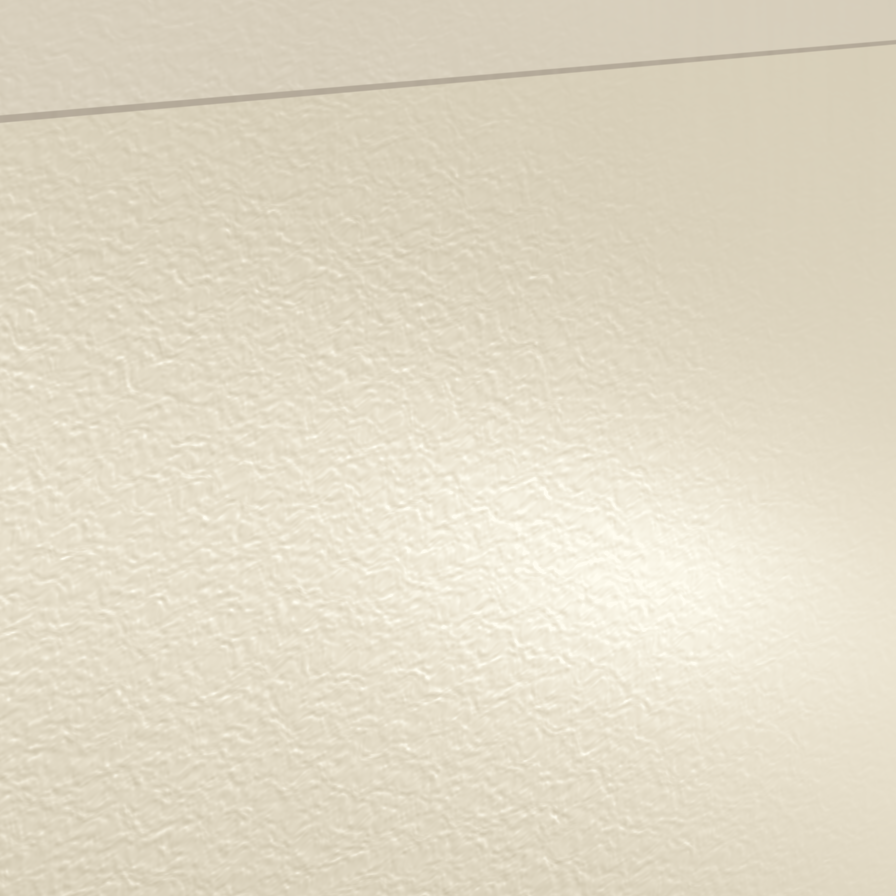
This texture is drawn by a Shadertoy shader. Its source:

```glsl
// Cream satin wall with fine orange-peel relief, a soft glare and one thin slanted seam

const vec3 SHADE_CREAM = vec3(0.835, 0.800, 0.712);
const vec3 MID_CREAM   = vec3(0.912, 0.882, 0.805);
const vec3 GLARE_CREAM = vec3(0.988, 0.975, 0.920);
const vec3 SEAM_TAUPE  = vec3(0.705, 0.665, 0.600);

float hash(vec2 p) {
    vec3 q = fract(vec3(p.xyx) * 0.1031);
    q += dot(q, q.yzx + 33.33);
    return fract((q.x + q.y) * q.z);
}

float valueNoise(vec2 p) {
    vec2 cell = floor(p);
    vec2 f = fract(p);
    f = f * f * (3.0 - 2.0 * f);
    float low  = mix(hash(cell), hash(cell + vec2(1, 0)), f.x);
    float high = mix(hash(cell + vec2(0, 1)), hash(cell + vec2(1, 1)), f.x);
    return mix(low, high, f.y);
}

vec2 rotate(vec2 p, float angle) {
    float c = cos(angle), s = sin(angle);
    return vec2(c * p.x + s * p.y, c * p.y - s * p.x);
}

float gaussian(vec2 offset, vec2 radius) {
    vec2 q = offset / radius;
    return exp(-dot(q, q));
}

// Height of the rolled paint: small bumps slightly longer than tall
float paintHeight(vec2 p) {
    vec2 q = rotate(p, 0.38) * vec2(118.0, 165.0);
    float warp = valueNoise(q * 0.35 + 7.0);
    q += 1.4 * warp;
    return 0.68 * valueNoise(q) + 0.32 * valueNoise(rotate(q, 0.9) * 1.9 + 31.0);
}

// Directional relief, with bright glints stronger than the shadows
float relief(vec2 p, vec2 lightStep) {
    float slope = paintHeight(p) - paintHeight(p + lightStep);
    return slope + 0.9 * max(slope, 0.0) * max(slope, 0.0) - 0.025;
}

// Broad slanted band of light plus a brighter elliptical glare
float wallLight(vec2 uv) {
    float bandCentre = 0.26 + 0.15 * (1.0 - uv.x);
    float band = gaussian(vec2(0.0, uv.y - bandCentre), vec2(1.0, 0.32));
    vec2 fromGlare = rotate(uv - vec2(0.66, 0.38), -0.30);
    float glare = gaussian(fromGlare, vec2(0.32, 0.17));
    float core = gaussian(uv - vec2(0.75, 0.355), vec2(0.14, 0.08));
    return 0.07 + 0.38 * band + 0.42 * glare + 0.12 * core;
}

// Relief fades towards the right side and the top
float reliefStrength(vec2 uv) {
    float side = smoothstep(1.05, 0.55, uv.x + 0.45 * max(uv.y - 0.42, 0.0));
    float top = smoothstep(1.05, 0.62, uv.y);
    return mix(0.10, 1.0, side) * mix(0.22, 1.0, top);
}

vec3 creamRamp(float t) {
    vec3 lower = mix(SHADE_CREAM, MID_CREAM, clamp(t * 2.0, -0.5, 1.0));
    return mix(lower, GLARE_CREAM, clamp(t * 2.0 - 1.0, 0.0, 1.15));
}

float seamMask(vec2 uv, float pixel) {
    float centre = mix(0.867, 0.953, uv.x);
    float halfWidth = mix(0.0042, 0.0024, uv.x);
    float edge = max(pixel, 0.0012);
    return 1.0 - smoothstep(halfWidth - edge, halfWidth + edge, abs(uv.y - centre));
}

void mainImage(out vec4 fragColor, in vec2 fragCoord) {
    vec2 uv = fragCoord / iResolution.xy;
    float pixel = 1.0 / iResolution.y;

    // Bumps shrink a little towards the far right
    vec2 surface = uv * (0.92 + 0.14 * uv.x);
    float bumps = relief(surface, vec2(0.0022, 0.0042));

    // Faint vertical drag marks and broad unevenness
    float drag = valueNoise(uv * vec2(150.0, 14.0)) - 0.5;
    float patches = valueNoise(uv * vec2(9.0, 11.0) + 3.0) - 0.5;

    float light = wallLight(uv);
    light += 0.62 * reliefStrength(uv) * bumps;
    light += 0.030 * drag * smoothstep(0.4, 0.9, uv.y) + 0.035 * patches;
    vec3 color = creamRamp(light);

    // The strip above the seam is slightly greyer
    float seamY = mix(0.867, 0.953, uv.x);
    float upper = smoothstep(-pixel, pixel, uv.y - seamY);
    color = mix(color, color * vec3(0.998, 0.998, 1.015), upper);

    color = mix(color, SEAM_TAUPE + 0.02 * drag, seamMask(uv, pixel));
    fragColor = vec4(clamp(color, 0.0, 1.0), 1.0);
}
```
